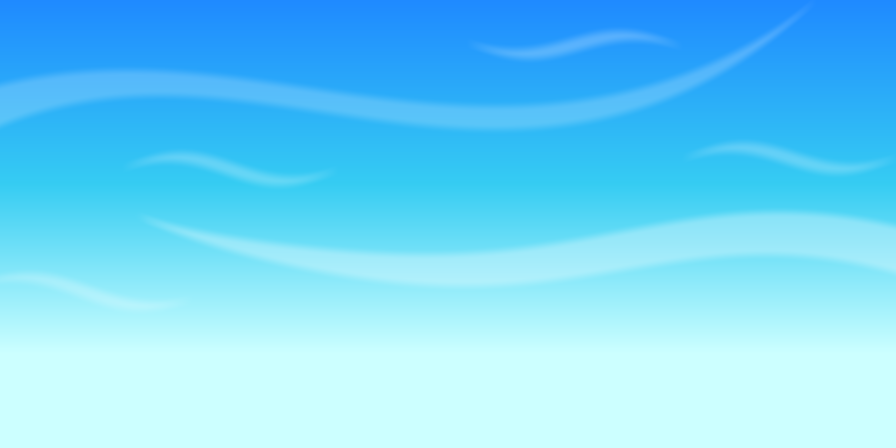
Write a Shadertoy shader that draws this texture.

```glsl
// Soft coverage of the vertical span between two edges
float band(float y, float low, float high, float blur) {
    return max(smoothstep(-blur, blur, y - low) - smoothstep(-blur, blur, y - high), 0.0);
}

// Cubic through four evenly spaced heights, u runs from 0 to 3
float curve(vec4 h, float u) {
    float a = u - 1.0, b = u - 2.0, c = u - 3.0;
    return dot(h, vec4(-a * b * c / 6.0, u * b * c / 2.0, -u * a * c / 2.0, u * a * b / 6.0));
}

// Broad ribbon of cloud between two curves
float ribbon(vec2 p, float left, float right, vec4 low, vec4 high, float bend) {
    float u = 3.0 * (p.x - left) / (right - left);
    float y = p.y - bend * sin(3.14159 * u);
    float inside = smoothstep(-0.02, 0.06, u) * step(u, 3.02);
    return band(y, curve(low, u), curve(high, u), 0.013) * (left > 0.0 ? inside : step(u, 3.02));
}

// Short S-shaped streak, tapered at both ends
float wisp(vec2 p, vec2 start, float rise, float swing) {
    float t = (p.x - start.x) / 0.482;
    if (t < 0.0 || t > 1.0) return 0.0;
    float middle = start.y + rise * t + swing * sin(6.28318 * t);
    float halfWidth = 0.0145 * sin(3.14159 * t);
    return band(p.y, middle - halfWidth, middle + halfWidth, 0.013);
}

void mainImage(out vec4 fragColor, in vec2 fragCoord) {
    vec2 p = fragCoord / iResolution.xy * vec2(2.0, 1.0);

    // Sky: pale horizon, cyan middle, blue top
    vec3 sky = mix(vec3(0.80, 1.0, 1.0), vec3(0.21, 0.80, 0.95), smoothstep(0.0, 1.0, 0.0));
    sky = mix(sky, vec3(0.21, 0.80, 0.95), clamp((p.y - 0.211) / 0.378, 0.0, 1.0));
    sky = mix(sky, vec3(0.12, 0.54, 1.0), clamp((p.y - 0.589) / 0.411, 0.0, 1.0));

    // Two long ribbons
    float upper = ribbon(p, 0.0, 1.823, vec4(0.719, 0.766, 0.716, 1.0),
                         vec4(0.810, 0.815, 0.767, 1.0), 0.003);
    float lower = ribbon(p, 0.2995, 2.0, vec4(0.521, 0.371, 0.404, 0.391),
                         vec4(0.521, 0.434, 0.492, 0.495), 0.0135);
    sky = mix(sky, vec3(1.0), 0.21 * upper);
    sky = mix(sky, vec3(1.0), 0.32 * lower);

    // Four small wisps
    float wisps = wisp(p, vec2(1.042, 0.904), -0.008, -0.022)
                + wisp(p, vec2(0.273, 0.625), -0.005, 0.025)
                + wisp(p, vec2(1.523, 0.646), 0.002, 0.024)
                + wisp(p, vec2(-0.052, 0.367), -0.036, 0.022);
    sky = mix(sky, vec3(1.0), 0.24 * wisps);

    fragColor = vec4(sky, 1.0);
}
```
